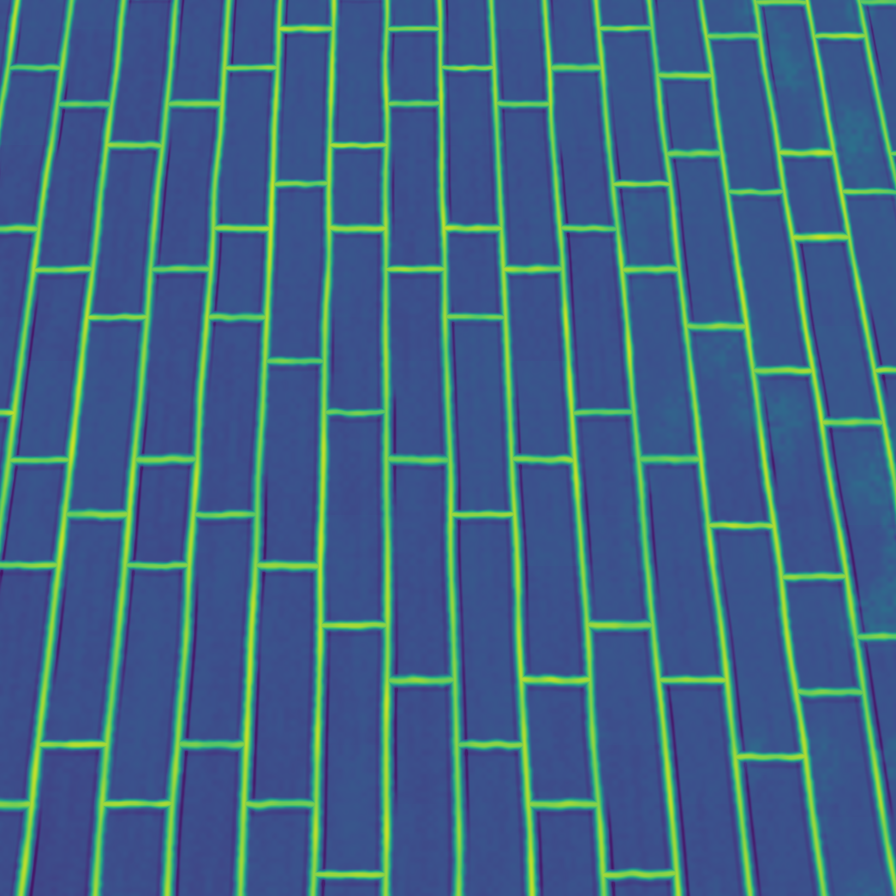
Give the GLSL for this texture, as a three.js fragment shader.

```glsl
// Long brick paving receding upward, coloured through a blue to yellow ramp.
// Canvas points are projected to a ground plane of columns and half-brick rows;
// joints, shadows and wear build one tone, which the ramp turns into colour.

varying vec2 vUv;

// Perspective layout
const float CENTRE_X = 0.431;     // the one upright joint
const float HORIZON = 2.5716;     // distance of vanishing point above the top edge
const float PITCH = 0.0228;       // column width per unit of distance
const float ROWS = 83.467;        // half-brick rows scale
const float FIRST_COLUMN = -7.0;
// Row at which each column, left to right, shifts its bond by a half brick
const mat4 BOND_SHIFT = mat4(
  20.0, 26.0, 34.0, 26.0,
  28.0, 34.0, 29.0, 31.0,
  28.0, 24.0, 20.0, 29.0,
  30.0, 25.0, 29.0, 34.0);

// Joints, in column widths
const float SIDE_WIDTH = 0.118;
const float END_WIDTH = 0.105;
const float WOBBLE = 0.045;

// Tones from 0 to 1
const float BRICK_TONE = 0.25;
const float JOINT_TONE = 0.86;
const float SHADOW_DEPTH = 0.16;

// Colour ramp
const vec3 VIOLET = vec3(0.27, 0.03, 0.36);
const vec3 INDIGO = vec3(0.26, 0.23, 0.51);
const vec3 BLUE = vec3(0.23, 0.32, 0.55);
const vec3 TEAL = vec3(0.15, 0.49, 0.55);
const vec3 GREEN = vec3(0.16, 0.67, 0.51);
const vec3 LEAF = vec3(0.36, 0.78, 0.38);
const vec3 LIME = vec3(0.64, 0.85, 0.22);
const vec3 YELLOW = vec3(0.90, 0.90, 0.12);

float hash(vec2 p) {
  vec3 q = fract(vec3(p.xyx) * 0.1031);
  q += dot(q, q.yzx + 33.33);
  return fract((q.x + q.y) * q.z);
}

float noise(vec2 p) {
  vec2 i = floor(p);
  vec2 f = fract(p);
  f = f * f * (3.0 - 2.0 * f);
  return mix(mix(hash(i), hash(i + vec2(1.0, 0.0)), f.x),
             mix(hash(i + vec2(0.0, 1.0)), hash(i + vec2(1.0, 1.0)), f.x), f.y);
}

float ramp(float a, float b, float x) {
  return clamp((x - a) / (b - a), 0.0, 1.0);
}

vec3 toneColour(float t) {
  vec3 c = mix(VIOLET, INDIGO, ramp(0.02, 0.17, t));
  c = mix(c, BLUE, ramp(0.17, 0.25, t));
  c = mix(c, TEAL, ramp(0.25, 0.43, t));
  c = mix(c, GREEN, ramp(0.43, 0.60, t));
  c = mix(c, LEAF, ramp(0.60, 0.75, t));
  c = mix(c, LIME, ramp(0.75, 0.87, t));
  return mix(c, YELLOW, ramp(0.87, 0.98, t));
}

float bondShift(float column) {
  float index = clamp(column - FIRST_COLUMN, 0.0, 15.0);
  float shift = 0.0;
  for (int i = 0; i < 4; i++) {
    for (int j = 0; j < 4; j++) {
      if (abs(index - float(i * 4 + j)) < 0.5) shift = BOND_SHIFT[i][j];
    }
  }
  return shift;
}

// 1 where a row boundary is an end joint: every second row, swapping at the shift
float hasJoint(float row, float shift) {
  float odd = mod(row - shift, 2.0);
  return row > shift + 0.5 ? odd : 1.0 - odd;
}

void main() {
  // Ground plane coordinates
  float dist = 1.0 - vUv.y + HORIZON;
  float u = (vUv.x - CENTRE_X) / (PITCH * dist);
  float v = ROWS / dist;

  // Nearest side joint and the column beside it
  float line = floor(u + 0.5);
  float bend = noise(vec2(line * 7.3 + 90.0, v * 1.3)) - 0.5;
  float side = u - line - WOBBLE * bend;
  float column = side < 0.0 ? line - 1.0 : line;

  // Nearest end joint; odd columns sit half a row further up
  float offset = 0.06 + 0.47 * mod(column, 2.0) - 0.1 * step(4.5, column);
  float row = floor(v - offset + 0.5);
  float end = (v - offset - row) * dist / (ROWS * PITCH);
  end += 0.03 * (noise(vec2(u * 5.0 + 60.0, row * 3.7)) - 0.5);
  float joint = hasJoint(row, bondShift(column));

  // Ragged mortar profiles
  float grain = noise(vUv * 150.0);
  float patchy = noise(vUv * vec2(60.0, 28.0) + 11.0);
  float rough = 0.82 + 0.2 * grain + 0.16 * patchy;
  float leftWide = mix(1.07, 0.9, vUv.x);
  float endWide = END_WIDTH * (0.85 + 0.3 * hash(vec2(column + 40.0, row)));
  float sideMortar = 1.0 - smoothstep(0.0, SIDE_WIDTH * rough * leftWide, abs(side));
  float endMortar = joint * (1.0 - smoothstep(0.01, endWide * rough, abs(end)));
  float lineGlow = 0.9 + 0.14 * noise(vec2(line * 5.1 + 70.0, v * 0.6));
  float endGlow = 0.82 + 0.18 * hash(vec2(row, column + 70.0));
  float mortar = max(sideMortar * lineGlow, endMortar * endGlow);

  // Brick faces: slight tone shifts, faint streaks and pale scuffs to the upper right
  float tone = BRICK_TONE + 0.02 * (vUv.x + vUv.y - 1.0);
  float brick = floor((v - offset) * 0.5);
  tone += 0.022 * (hash(vec2(column + 30.0, brick)) - 0.5) + 0.025 * (grain - 0.5);
  tone += 0.025 * (noise(vec2(u * 9.0 + 99.0, v * 1.5)) - 0.5);
  float scuff = smoothstep(0.55, 0.95, noise(vUv * vec2(24.0, 13.0) + 5.0));
  tone += 0.08 * scuff * smoothstep(0.5, 1.0, vUv.x) * (0.4 + grain);

  // Thin broken shadow right of side joints, fainter left of them and under end joints
  float broken = smoothstep(0.3, 0.75, noise(vec2(line * 9.7 + 120.0, v * 1.1)));
  float shade = broken * (1.0 - smoothstep(0.0, 0.045, abs(side - 0.135)));
  shade += 0.35 * (1.0 - smoothstep(0.0, 0.05, abs(side + 0.13)));
  shade += 0.3 * joint * (1.0 - smoothstep(0.0, 0.06, abs(end + 0.13)));
  tone -= SHADOW_DEPTH * min(shade, 1.0) * (1.0 - mortar);

  tone = mix(tone, JOINT_TONE + 0.12 * (patchy - 0.4), mortar);
  gl_FragColor = vec4(toneColour(tone), 1.0);
}
```
